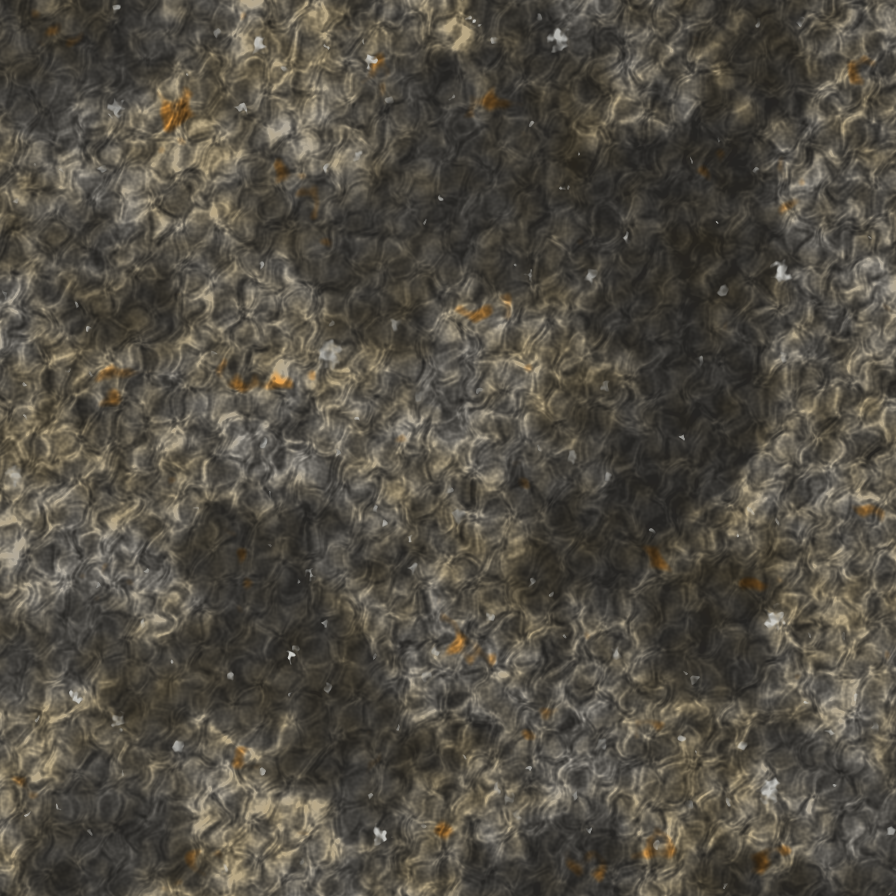
Write a Shadertoy shader that draws this texture.

```glsl
// Weathered dark stone: soot-dark blocky patches over warm grey mottling,
// with leaning fibrous grain, pale mineral veins, ochre stains and white flecks.
// Layers of gradient noise sum to a tone, which is mapped exponentially to light.

vec2 hash2(vec2 cell) {
    uvec2 q = uvec2(ivec2(cell)) * uvec2(1597u, 3812u) + 7919u;
    uint n = (q.x ^ (q.y * 2654435u)) * 277803u;
    n = (n ^ (n >> 15)) * 2246822u + q.y * 66826u;
    n ^= n >> 13;
    n *= 326648u;
    n ^= n >> 16;
    return vec2(n & 0xffffu, (n * 40503u >> 12) & 0xffffu) / 65535.0;
}

float corner(vec2 cell, vec2 offset) {
    float angle = 6.2832 * hash2(cell).x;
    return dot(vec2(cos(angle), sin(angle)), offset);
}

// Gradient noise scaled to roughly unit variance
float noise(vec2 p) {
    vec2 i = floor(p), f = p - i;
    vec2 u = f * f * f * (f * (f * 6.0 - 15.0) + 10.0);
    vec2 e = vec2(1.0, 0.0);
    float low = mix(corner(i, f), corner(i + e, f - e), u.x);
    float high = mix(corner(i + e.yx, f - e.yx), corner(i + e.xx, f - e.xx), u.x);
    return 4.6 * mix(low, high, u.y);
}

// Irregular bright crystals scattered on a jittered grid
float flecks(vec2 p, float cells, float density, float radius) {
    vec2 q = p * cells;
    q += 0.18 * radius * cells * vec2(noise(p * 130.0), noise(p * 130.0 + 37.0));
    float cover = 0.0;
    for (int y = -1; y <= 1; y++) {
        for (int x = -1; x <= 1; x++) {
            vec2 cell = floor(q) + vec2(x, y);
            vec2 place = hash2(cell + 211.0);
            vec2 chance = hash2(cell + 503.0);
            vec2 d = (q - cell - place) / cells;
            float r = radius * mix(0.35, 1.0, chance.y * chance.y);
            float spot = 1.0 - smoothstep(0.45 * r, 1.2 * r, length(d * vec2(1.15, 0.9)));
            cover = max(cover, spot * step(chance.x, density) * mix(0.5, 1.0, place.x));
        }
    }
    return cover;
}

void mainImage(out vec4 fragColor, in vec2 fragCoord) {
    vec2 p = fragCoord / iResolution.y + 3.0;

    // Large patches with ragged borders
    vec2 warped = p + 0.012 * vec2(noise(p * 14.0), noise(p * 14.0 + 51.0));
    float blotch = 0.8 * noise(warped * vec2(4.4, 3.6)) + 0.5 * noise(warped * 9.0 + 17.0);
    float patchMask = smoothstep(-0.8, 0.65, blotch + 0.15);
    float tone = 1.5 * (patchMask - 0.54) + 0.2 * noise(p * 2.0 + 71.0);

    // Mottling and grain, stretched along a steep lean
    vec2 fibre = mat2(0.88, 0.47, -0.47, 0.88) * p * vec2(1.2, 0.85);
    vec2 bent = fibre + 0.004 * vec2(noise(p * 40.0 + 5.0), noise(p * 40.0 + 93.0));
    float grain = 0.31 * noise(bent * 22.0 + 13.0) + 0.32 * noise(bent * 46.0 + 29.0);
    grain += 0.38 * noise(bent * 84.0 + 41.0) + 0.28 * noise(bent * 150.0 + 59.0);
    grain += 0.13 * noise(p * 230.0);
    tone += grain * mix(0.72, 1.12, patchMask);

    // Broken pale veins
    float ridge = abs(noise(warped * vec2(2.6, 3.4) + 113.0));
    float vein = 1.0 - smoothstep(0.04, 0.22, ridge + 0.05 * noise(p * 45.0));
    vein *= smoothstep(0.5, 1.0, noise(p * 3.7 + 131.0) + 0.25 * noise(p * 24.0));
    tone += 1.15 * vein;

    // Tone to light, with drifting warmth
    float light = 0.28 * exp(0.355 * clamp(tone, -1.9, 2.4));
    float warmth = 0.36 + 0.2 * noise(p * 7.0 + 151.0) + 0.17 * noise(p * 32.0 + 167.0);
    warmth = clamp(warmth + 0.12 * tone + 0.15 * vein, 0.0, 1.0);
    vec3 color = light * mix(vec3(1.03, 1.0, 0.94), vec3(1.10, 1.0, 0.79), warmth);

    // Rare ochre stains
    float stain = smoothstep(1.9, 2.8, noise(p * 13.0 + 181.0) + 0.35 * noise(p * 50.0));
    color *= mix(vec3(1.0), vec3(1.3, 0.98, 0.55), stain);

    // White crystals, coarse and fine
    float crystal = flecks(p, 9.0, 0.15, 0.014);
    crystal = max(crystal, 0.7 * flecks(p + 7.0, 30.0, 0.13, 0.007));
    crystal *= clamp(0.8 + 0.25 * noise(p * 110.0 + 197.0), 0.0, 1.0);
    color = mix(color, vec3(0.82, 0.82, 0.80), crystal);

    fragColor = vec4(color, 1.0);
}
```
